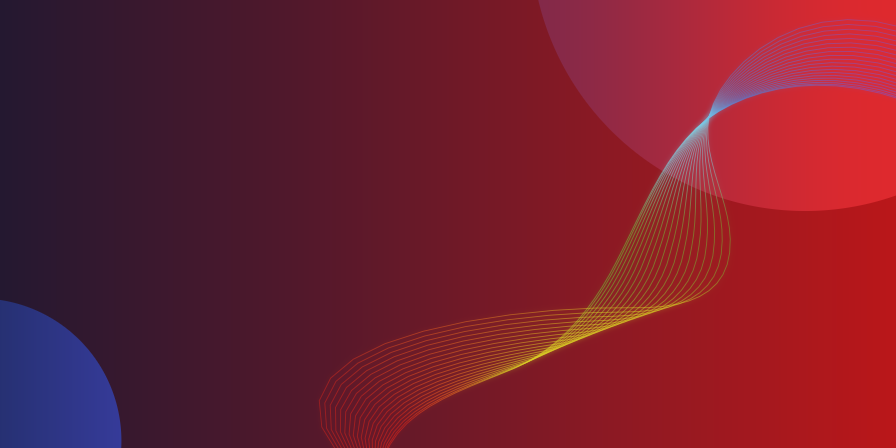
Write a Shadertoy shader that draws this background.

```glsl
// A dark-to-red horizontal gradient with two flat discs and a twisting ribbon
// of fine rainbow strands. Each strand is a Bezier chain interpolated between
// the two edges of the ribbon, and drawn by its distance to the pixel.

const int STRANDS = 20;
const int SPANS = 4;    // Bezier spans per strand
const int STEPS = 11;   // straight pieces per span

// Control points of the ribbon's two edges, in canvas heights
const vec2 OUTER[13] = vec2[13](
    vec2(0.760, -0.021), vec2(0.534, 0.245), vec2(1.146, 0.318),
    vec2(1.406, 0.313), vec2(1.549, 0.310), vec2(1.633, 0.349),
    vec2(1.630, 0.466), vec2(1.628, 0.557), vec2(1.565, 0.648),
    vec2(1.583, 0.740), vec2(1.604, 0.839), vec2(1.771, 1.013),
    vec2(2.018, 0.938));
const vec2 INNER[13] = vec2[13](
    vec2(0.857, -0.021), vec2(0.898, 0.089), vec2(1.029, 0.128),
    vec2(1.146, 0.177), vec2(1.250, 0.221), vec2(1.323, 0.313),
    vec2(1.375, 0.414), vec2(1.438, 0.536), vec2(1.484, 0.661),
    vec2(1.578, 0.734), vec2(1.667, 0.799), vec2(1.823, 0.844),
    vec2(2.018, 0.776));

vec2 bezier(vec2 a, vec2 b, vec2 c, vec2 d, float t) {
    float s = 1.0 - t;
    return s * s * s * a + 3.0 * s * t * (s * b + t * c) + t * t * t * d;
}

// Distance to a segment (x) and position along it from 0 to 1 (y)
vec2 segment(vec2 p, vec2 a, vec2 b) {
    vec2 ab = b - a;
    float h = clamp(dot(p - a, ab) / dot(ab, ab), 0.0, 1.0);
    return vec2(length(p - a - h * ab), h);
}

// Distance to one strand (x) and position along its spans (y)
vec2 strand(vec2 p, float side) {
    vec2 nearest = vec2(1e3, 0.0);
    for (int i = 0; i < SPANS; i++) {
        int k = 3 * i;
        vec2 a = mix(INNER[k], OUTER[k], side);
        vec2 b = mix(INNER[k + 1], OUTER[k + 1], side);
        vec2 c = mix(INNER[k + 2], OUTER[k + 2], side);
        vec2 d = mix(INNER[k + 3], OUTER[k + 3], side);
        vec2 from = a;
        for (int j = 0; j < STEPS; j++) {
            vec2 to = bezier(a, b, c, d, float(j + 1) / float(STEPS));
            vec2 hit = segment(p, from, to);
            if (hit.x < nearest.x) {
                nearest = vec2(hit.x, float(i) + (float(j) + hit.y) / float(STEPS));
            }
            from = to;
        }
    }
    return nearest;
}

// Red, orange, yellow, green, cyan, blue, violet along the ribbon
vec3 rainbow(float t) {
    vec3 c = mix(vec3(0.86, 0.14, 0.10), vec3(0.93, 0.36, 0.12), smoothstep(0.2, 0.6, t));
    c = mix(c, vec3(0.87, 0.84, 0.14), smoothstep(0.5, 1.0, t));
    c = mix(c, vec3(0.45, 0.73, 0.20), smoothstep(1.2, 1.9, t));
    c = mix(c, vec3(0.50, 0.83, 0.90), smoothstep(2.1, 2.7, t));
    c = mix(c, vec3(0.32, 0.50, 0.86), smoothstep(2.85, 3.3, t));
    return mix(c, vec3(0.50, 0.33, 0.76), smoothstep(3.3, 3.9, t));
}

vec3 backdrop(float x) {
    vec3 c = mix(vec3(0.14, 0.095, 0.19), vec3(0.32, 0.095, 0.17), smoothstep(-0.1, 0.75, x));
    c = mix(vec3(0.14, 0.095, 0.19), vec3(0.32, 0.095, 0.17), clamp(x / 0.667, 0.0, 1.0));
    c = mix(c, vec3(0.54, 0.10, 0.14), clamp((x - 0.667) / 0.667, 0.0, 1.0));
    return mix(c, vec3(0.73, 0.09, 0.10), clamp((x - 1.333) / 0.667, 0.0, 1.0));
}

float disc(vec2 p, vec2 centre, float radius, float pixel) {
    return clamp(0.5 + (radius - length(p - centre)) / pixel, 0.0, 1.0);
}

vec3 addRibbon(vec3 col, vec2 p, float pixel) {
    const float HALF_WIDTH = 0.0011;
    for (int i = 0; i < STRANDS; i++) {
        // Strands gather towards the inner edge
        float side = pow(float(i) / float(STRANDS - 1), 1.35);
        vec2 hit = strand(p, side);
        float line = smoothstep(HALF_WIDTH + 0.7 * pixel, HALF_WIDTH - 0.7 * pixel, hit.x);
        float haze = 0.03 * exp(-pow(hit.x / 0.008, 2.0));
        col = mix(col, rainbow(hit.y), max(line * mix(0.60, 0.50, side), haze));
    }
    return col;
}

void mainImage(out vec4 fragColor, in vec2 fragCoord) {
    float pixel = 1.0 / iResolution.y;
    vec2 p = fragCoord * pixel;
    p.x *= 2.0 * iResolution.y / iResolution.x;   // canvas is always 2 wide

    vec3 col = backdrop(p.x);

    // Large pale disc at the upper right
    vec3 rose = mix(vec3(0.50, 0.16, 0.29), vec3(0.87, 0.16, 0.18), smoothstep(1.1, 2.0, p.x));
    col = mix(col, rose, disc(p, vec2(1.797, 1.141), 0.612, pixel));

    // Blue disc at the lower left
    vec3 blue = mix(vec3(0.15, 0.19, 0.45), vec3(0.21, 0.23, 0.60), p.x / 0.27);
    col = mix(col, blue, disc(p, vec2(-0.047, 0.016), 0.318, pixel));

    // Ribbon, skipped where it cannot reach
    if (p.x > 0.66 && p.y < max(0.4, 1.8 * p.x - 1.7)) col = addRibbon(col, p, pixel);

    fragColor = vec4(col, 1.0);
}
```
